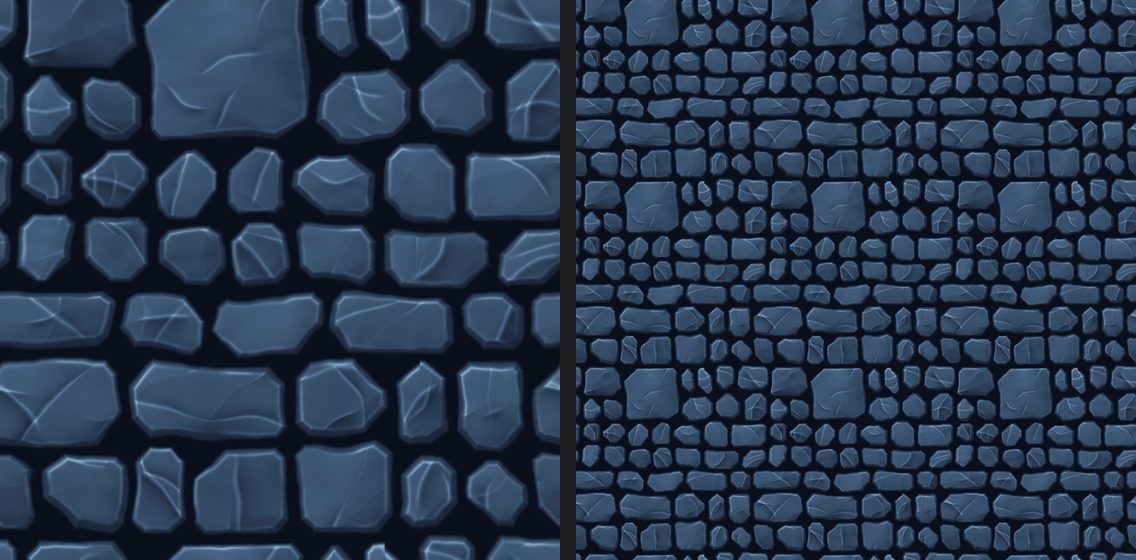
Left: one tile. Right: repeated 3 by 3.
This texture is drawn by a WebGL 2 fragment shader. Its source:

```glsl
#version 300 es
precision highp float;
// Tiling wall of chiselled blue stones with dark joints and pale worn edges.
uniform vec2 u_resolution;
out vec4 fragColor;

const vec2 LIGHT = vec2(-0.5, 0.866);
const float FREE = 256.0; // noise period for stone-local use

struct Stone { vec2 local; vec2 halfSize; vec2 seed; };

float hash(vec2 p) {
  vec3 a = fract(p.xyx * 0.1031);
  a += dot(a, a.yzx + 33.33);
  return fract((a.x + a.y) * a.z);
}

// Value noise that wraps after a whole number of cells
float noise(vec2 p, float period) {
  vec2 i = floor(p), f = fract(p);
  f = f * f * (3.0 - 2.0 * f);
  vec2 a = mod(i, period), b = mod(i + 1.0, period);
  return mix(mix(hash(a), hash(vec2(b.x, a.y)), f.x),
             mix(hash(vec2(a.x, b.y)), hash(b), f.x), f.y);
}

float bell(float x) { return exp(-x * x); }

// Keeps the part of an interval that holds x; returns which part it was
float split(inout float lo, inout float hi, float x, float t) {
  float middle = mix(lo, hi, t);
  if (x < middle) { hi = middle; return 0.0; }
  lo = middle;
  return 1.0;
}

// Bands are cut into columns, columns into courses, courses into stones
Stone findStone(vec2 p) {
  float bandEdge[5] = float[5](0.0, 0.315, 0.435, 0.70, 1.0);
  vec2 lo = vec2(0.0), hi = vec2(1.0);
  float y = fract(p.y - 0.045), band = 0.0;
  for (int i = 0; i < 4; i++) {
    if (y >= bandEdge[i]) { lo.y = bandEdge[i]; hi.y = bandEdge[i + 1]; band = float(i); }
  }
  bool single = band == 1.0;
  float count = single ? 5.0 : 4.0;
  float x = fract(p.x + hash(vec2(band, 7.0))) * count;
  float column = floor(x), row = band * 13.0 + 3.0;
  if (x < column + 0.55 * hash(vec2(column, row))) column -= 1.0;
  float id = mod(column, count);
  lo.x = (column + 0.55 * hash(vec2(id, row))) / count;
  hi.x = (column + 1.0 + 0.55 * hash(vec2(mod(id + 1.0, count), row))) / count;
  x /= count;

  vec2 key = vec2(id + 10.0 * band, 1.0);
  bool tall = hash(key + 41.0) < 0.3;
  if (!single && !tall) {
    key.y += 1.0 + split(lo.y, hi.y, y, mix(0.43, 0.57, hash(key + 5.0)));
    if (hi.x - lo.x > 0.18 && hash(key + 23.0) < 0.5)
      key.y += 4.0 + 4.0 * split(lo.x, hi.x, x, mix(0.38, 0.62, hash(key + 11.0)));
  }
  vec2 seed = floor(vec2(hash(key), hash(key + 3.0)) * 97.0) + 8.0;
  return Stone(vec2(x, y) - 0.5 * (lo + hi), 0.5 * (hi - lo), seed);
}

// Depth inside a rounded block with cut corners and a worn outline
float edgeDepth(vec2 q, vec2 halfSize, vec2 seed) {
  float radius = 0.022;
  vec2 d = abs(q) - halfSize;
  vec2 r = d + radius;
  float depth = radius - length(max(r, 0.0)) - min(max(r.x, r.y), 0.0);
  float cut = hash(seed + 2.0 * sign(q) + 30.0);
  cut = 0.02 + 0.6 * cut * cut * min(halfSize.x, halfSize.y);
  depth = min(depth, (-d.x - d.y - cut) * 0.707);
  return depth - 0.009 * noise(q * 17.0 + seed, FREE) - 0.003 * noise(q * 48.0 + seed, FREE);
}

// One chiselled facet: a tilted plane, a tapering bright crease and its shade
float facet(vec2 q, float size, vec2 seed) {
  float angle = 6.2832 * hash(seed + 0.7);
  vec2 dir = vec2(cos(angle), sin(angle));
  float s = dot(q, dir) - size * mix(-0.3, 0.65, hash(seed + 1.9));
  s += 0.05 * (noise(q * 13.0 + seed, FREE) - 0.5);
  float stroke = smoothstep(0.42, 0.72, noise(q * 11.0 + seed.yx + 19.0, FREE));
  float beyond = smoothstep(-0.002, 0.003, s);
  float crease = 1.7 * stroke * bell(s / (0.0015 + 0.0025 * stroke));
  float shade = mix(0.4, 1.5, hash(seed + 4.3)) * stroke * beyond * exp(-max(s, 0.0) / 0.022);
  return crease - shade + 0.28 * dot(dir, LIGHT) * beyond;
}

// Tone from 0 (joint) to 5 (bright edge)
vec3 palette(float tone) {
  vec3 stops[6] = vec3[6](vec3(0.04, 0.06, 0.11), vec3(0.12, 0.17, 0.25),
    vec3(0.20, 0.29, 0.39), vec3(0.26, 0.36, 0.48),
    vec3(0.35, 0.46, 0.58), vec3(0.50, 0.64, 0.75));
  vec3 color = stops[0];
  for (int i = 1; i < 6; i++) color = mix(color, stops[i], clamp(tone - float(i - 1), 0.0, 1.0));
  return color;
}

float stoneTone(Stone st) {
  vec2 q = st.local, seed = st.seed, e = vec2(0.002, 0.0);
  float depth = edgeDepth(q, st.halfSize, seed);
  vec2 slope = vec2(edgeDepth(q + e.xy, st.halfSize, seed) - edgeDepth(q - e.xy, st.halfSize, seed),
                    edgeDepth(q + e.yx, st.halfSize, seed) - edgeDepth(q - e.yx, st.halfSize, seed));
  float lit = 0.5 - 0.5 * dot(slope / max(length(slope), 1e-5), LIGHT);

  // Painted face
  float face = 2.4 + 0.5 * (hash(seed + 6.0) - 0.5);
  face += 1.0 * (noise(q * 9.0 + seed, FREE) - 0.5);
  face += 0.3 * (noise(q * vec2(30.0, 55.0) + seed, FREE) - 0.5);
  float size = min(st.halfSize.x, st.halfSize.y);
  for (int i = 0; i < 3; i++) face += facet(q, size, seed + 9.0 * float(i));

  // Bevel, rim light and joint
  float wear = noise(q * 12.0 + seed.yx, FREE);
  float rimAt = 0.007 + 0.011 * wear * mix(1.3, 0.7, lit);
  float inner = depth - rimAt;
  face += (lit - 0.6) * 0.9 * exp(-max(inner, 0.0) / 0.014);
  float tone = mix(0.8 + 0.8 * lit, face, smoothstep(-0.004, 0.002, inner));
  float patches = smoothstep(0.2, 0.75, noise(q * 19.0 + seed + 50.0, FREE));
  tone += 2.3 * mix(0.3, 1.0, lit) * mix(0.2, 1.0, patches) * bell(inner / 0.0036);
  return max(tone, 0.5) * smoothstep(0.0, 0.007, depth);
}

void main() {
  vec2 uv = gl_FragCoord.xy / u_resolution;
  vec2 bend = vec2(noise(uv * 6.0, 6.0), noise(uv * 6.0 + 2.5, 6.0)) - 0.5;
  Stone st = findStone(uv + 0.03 * bend);
  fragColor = vec4(palette(stoneTone(st)), 1.0);
}
```
